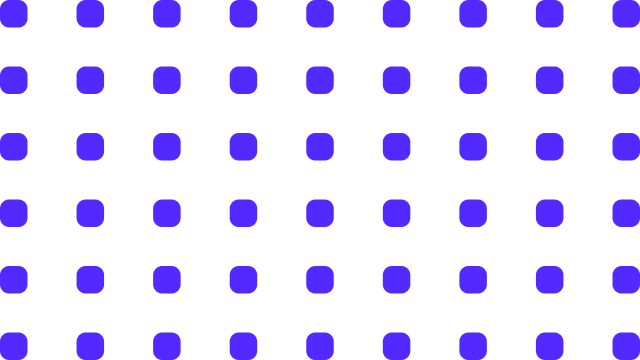
Reproduce this pattern procedurally as a Shadertoy shader.

```glsl
const vec2 TILE_COUNT = vec2(9.0, 6.0);
const float TILE_SIZE = 0.0764;      // fraction of canvas height
const float CORNER_RADIUS = 0.0255;  // fraction of canvas height
const vec3 TILE_COLOR = vec3(0.32, 0.16, 1.0);
const vec3 BACKGROUND_COLOR = vec3(1.0);

float roundedSquare(vec2 p, float halfSize, float radius) {
    vec2 q = abs(p) - halfSize + radius;
    return length(max(q, 0.0)) + min(max(q.x, q.y), 0.0) - radius;
}

void mainImage(out vec4 fragColor, in vec2 fragCoord) {
    float pixel = 1.0 / iResolution.y;
    vec2 uv = fragCoord * pixel;
    vec2 canvas = iResolution.xy * pixel;

    // Grid whose outer tiles sit flush with the canvas edges
    vec2 pitch = (canvas - TILE_SIZE) / (TILE_COUNT - 1.0);
    vec2 fromFirst = uv - 0.5 * TILE_SIZE;
    vec2 cell = clamp(round(fromFirst / pitch), vec2(0.0), TILE_COUNT - 1.0);
    vec2 local = fromFirst - cell * pitch;

    // Antialiased fill
    float dist = roundedSquare(local, 0.5 * TILE_SIZE, CORNER_RADIUS);
    float coverage = clamp(0.5 - dist / pixel, 0.0, 1.0);
    fragColor = vec4(mix(BACKGROUND_COLOR, TILE_COLOR, coverage), 1.0);
}
```
